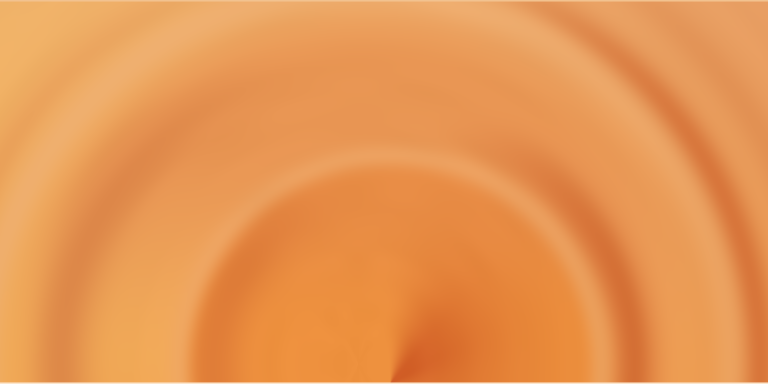
This background is drawn by a WebGL 1 fragment shader. Its source:

```glsl
precision highp float;
// Soft concentric orange ripples around a dark wedge, like a silky spun surface.

uniform vec2 u_resolution;

// Geometry, in units of the canvas height
const vec2 INNER_CENTER = vec2(1.016, 0.045);
const vec2 OUTER_CENTER = vec2(0.932, 0.052);
const vec2 WEDGE_APEX = vec2(1.016, 0.0);
const float INNER_RADIUS = 0.55;
const float OUTER_RADIUS = 0.975;
const float WEDGE_REACH = 0.30;
const float STREAK_AMOUNT = 0.014;
const float BORDER = 0.004;

// Colours
const vec3 LOW_LEFT = vec3(0.95, 0.67, 0.34);
const vec3 LOW_RIGHT = vec3(0.93, 0.61, 0.32);
const vec3 HIGH_LEFT = vec3(0.94, 0.70, 0.41);
const vec3 HIGH_RIGHT = vec3(0.91, 0.62, 0.39);
const vec3 MIDDLE_HIGH = vec3(0.91, 0.585, 0.325);
const vec3 DISC_LOW = vec3(0.93, 0.565, 0.24);
const vec3 DISC_HIGH = vec3(0.91, 0.55, 0.27);
const vec3 SHEEN = vec3(0.94, 0.69, 0.45);
const vec3 SHADE = vec3(0.82, 0.41, 0.19);
const vec3 BROWN = vec3(0.85, 0.50, 0.27);
const vec3 WEDGE = vec3(0.81, 0.35, 0.14);
const vec3 TOP_EDGE = vec3(0.95, 0.76, 0.56);
const vec3 BOTTOM_EDGE = vec3(0.99, 0.90, 0.80);

// Smooth bump around zero
float band(float d, float width) {
  return exp(-d * d / (width * width));
}

float hash(vec2 p) {
  return fract(sin(dot(p, vec2(127.1, 311.7))) * 43758.5);
}

float noise(vec2 p) {
  vec2 i = floor(p);
  vec2 f = fract(p);
  f = f * f * (3.0 - 2.0 * f);
  return mix(mix(hash(i), hash(i + vec2(1.0, 0.0)), f.x),
             mix(hash(i + vec2(0.0, 1.0)), hash(i + 1.0), f.x), f.y);
}

// Broad gradients: warm corners, redder middle between the rings
vec3 backdrop(vec2 p, float rOuter) {
  float x = p.x * 0.5;
  vec3 color = mix(mix(LOW_LEFT, LOW_RIGHT, x), mix(HIGH_LEFT, HIGH_RIGHT, x), p.y);
  float inside = 1.0 - smoothstep(0.78, 1.0, rOuter);
  return mix(color, MIDDLE_HIGH, inside * smoothstep(0.05, 0.65, p.y));
}

void main() {
  vec2 p = gl_FragCoord.xy / u_resolution.y;
  p.x += 1.0 - 0.5 * u_resolution.x / u_resolution.y;

  vec2 inner = p - INNER_CENTER;
  vec2 outer = p - OUTER_CENTER;
  float rIn = length(inner);
  float rOut = length(outer);
  float sideIn = inner.x / max(rIn, 0.001);
  float sideOut = outer.x / max(rOut, 0.001);

  vec3 color = backdrop(p, rOut);

  // Outer ripples: shaded on the right, brown trough on the left
  float rightOut = smoothstep(0.1, 0.95, sideOut);
  float leftOut = smoothstep(0.1, 1.0, -sideOut);
  color = mix(color, BROWN, 0.75 * leftOut * band(rOut - 0.775, 0.075));
  color = mix(color, SHADE, 0.80 * rightOut * band(rOut - 1.045, 0.048));
  color = mix(color, BROWN, 0.35 * leftOut * band(rOut - 1.07, 0.05));
  color = mix(color, BROWN, 0.40 * rightOut * band(rOut - 1.21, 0.05));
  float sheenOut = 0.75 - 0.30 * rightOut;
  color = mix(color, SHEEN, sheenOut * band(rOut - OUTER_RADIUS, 0.045));

  // Shadow the inner ripple casts to the right
  float rightIn = smoothstep(0.15, 1.0, sideIn);
  color = mix(color, SHADE, 0.85 * rightIn * band(rIn - 0.635, 0.062));

  // Inner disc with a shaded rim on the left
  vec3 disc = mix(DISC_LOW, DISC_HIGH, smoothstep(0.1, 0.5, p.y));
  float leftIn = smoothstep(0.1, 1.0, -sideIn);
  disc = mix(disc, SHADE, 0.50 * leftIn * band(rIn - 0.46, 0.075));
  color = mix(color, disc, 1.0 - smoothstep(0.49, 0.60, rIn));
  color = mix(color, SHEEN, 0.48 * band(rIn - INNER_RADIUS, 0.032));

  // Conic wedge, crisp at its apex and fading outward
  vec2 w = p - WEDGE_APEX;
  float turn = atan(w.x, max(w.y, 0.0001));
  float wedge = smoothstep(-0.12, 0.75, turn) * (1.0 - 0.25 * smoothstep(1.0, 1.57, turn));
  color = mix(color, WEDGE, 0.95 * wedge * band(length(w), WEDGE_REACH));

  // Faint brushed streaks along the rings
  float streak = noise(vec2(rOut * 22.0, sideOut * 4.0)) - 0.5;
  color += STREAK_AMOUNT * streak;

  // Thin pale borders
  float top = smoothstep(1.0 - BORDER, 1.0, p.y + 0.5 * BORDER);
  float bottom = 1.0 - smoothstep(0.5 * BORDER, 1.5 * BORDER, p.y);
  color = mix(color, TOP_EDGE, top);
  color = mix(color, BOTTOM_EDGE, bottom);

  gl_FragColor = vec4(color, 1.0);
}
```
